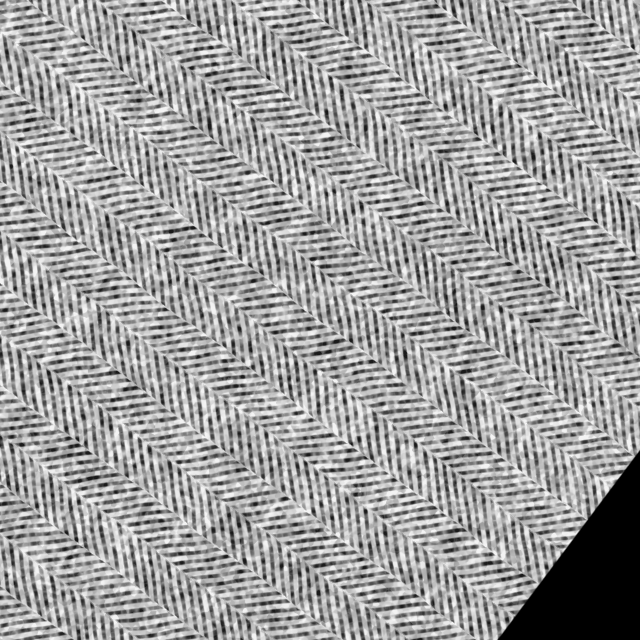
A WebGL 1 fragment shader for this texture:

```glsl
precision highp float;
// Grey herringbone wool, laid diagonally, with a cut edge over a black corner.
// Folded bands of twill lines are broken into stitches by jittered cells;
// layered sines bend the weave and finer cells add fibre grain and wear.

uniform vec2 u_resolution;

const float PI = 3.14159265;
const vec2 WARP = vec2(0.8, 0.6);        // band direction, y pointing down
const float BAND_PERIOD = 0.1263;        // one pair of opposed bands
const float BAND_START = -0.037;
const float TWILL_SPACING = 0.0137;      // distance between twill lines
const float STITCH_LENGTH = 0.0125;
const float SEAM_WIDTH = 0.0035;
const float GRAIN_SCALE = 150.0;         // fibre cells across the canvas
const float GRAIN_AMOUNT = 0.38;
const float SLUB_AMOUNT = 0.20;
const float MOTTLE_AMOUNT = 0.035;
const float CUT_EDGE = 1.2219;           // end of the cloth along the warp
const vec3 WOOL_LIGHT = vec3(0.81);
const vec3 WOOL_DARK = vec3(0.10);
const vec3 BACKDROP = vec3(0.0);

vec2 hash2(vec2 p) {
  vec3 q = fract(vec3(p.xyx) * vec3(0.1031, 0.1030, 0.0973));
  q += dot(q, q.yzx + 33.33);
  return fract((q.xx + q.yz) * q.zy);
}

// x: distance to the nearest jittered point, y: smoothly blended cell value
vec2 cells(vec2 p, vec2 jitter) {
  vec2 base = floor(p);
  float nearest = 4.0;
  float total = 0.0;
  float weights = 0.0;
  for (int j = -1; j <= 1; j++) {
    for (int i = -1; i <= 1; i++) {
      vec2 id = base + vec2(float(i), float(j));
      vec2 point = id + 0.5 + (hash2(id + 211.0) - 0.5) * jitter;
      vec2 away = p - point;
      float dist2 = dot(away, away);
      float weight = exp(-7.0 * dist2);
      nearest = min(nearest, dist2);
      total += weight * hash2(id + 517.0).x;
      weights += weight;
    }
  }
  return vec2(sqrt(nearest), total / weights);
}

// Slow bending of the cloth
vec2 bend(vec2 p) {
  return 0.0016 * vec2(sin(p.y * 23.0 + 2.0 * sin(p.x * 11.0)),
                       sin(p.x * 27.0 + 1.7 * sin(p.y * 14.0)))
       + 0.0006 * sin(p.yx * 83.0 + 2.0 * sin(p * 47.0));
}

float mottle(vec2 p) {
  return sin(p.x * 19.0 + 2.0 * sin(p.y * 13.0))
       * sin(p.y * 24.0 + 1.6 * sin(p.x * 17.0))
       + 0.6 * sin(p.x * 53.0 - p.y * 31.0 + 2.0 * sin(p.y * 37.0));
}

// Tone of the weave: 0 in the gaps, 1 on the raised yarn
float weave(vec2 cloth) {
  // Fold the bands into a zigzag
  float across = (cloth.y - BAND_START) / BAND_PERIOD;
  float band = floor(across * 2.0);
  float side = mod(band, 2.0);
  float fold = abs(fract(across + 0.5) - 0.5) * BAND_PERIOD;
  float valley = 0.5 * BAND_PERIOD - fold;

  // Twill lines at 45 degrees to the bands, stepped by half a line
  float line = (cloth.x - fold) * 0.7071 / TWILL_SPACING + 0.5 * side;
  float along = (cloth.x + fold) * 0.7071 / STITCH_LENGTH;
  float groove = smoothstep(0.22, 0.95, 0.5 - 0.5 * cos(2.0 * PI * line));

  // Uneven dark stitches along each groove
  vec2 stitch = cells(vec2(line, along + band * 37.0), vec2(0.25, 0.7));
  float spot = 1.0 - smoothstep(0.1, 0.65, stitch.x);
  float depth = groove * (0.22 + 0.36 * spot + 0.5 * (stitch.y - 0.3));

  // Light seams where the bands turn
  float seam = smoothstep(0.0, SEAM_WIDTH, fold)
             * smoothstep(0.0, SEAM_WIDTH * 0.6, valley);
  return 1.0 - depth * mix(0.25, 1.0, seam);
}

void main() {
  vec2 p = gl_FragCoord.xy / u_resolution;
  p.y = 1.0 - p.y;
  vec2 cloth = vec2(dot(p, WARP), dot(p, vec2(WARP.y, -WARP.x)));
  vec2 bent = cloth + bend(p);

  // Yarn, fibre grain and broad wear
  float tone = weave(bent);
  tone += GRAIN_AMOUNT * (cells(bent * GRAIN_SCALE, vec2(0.9)).y - 0.5);
  tone += SLUB_AMOUNT * (cells(bent * vec2(110.0, 38.0), vec2(0.9)).y - 0.5);
  tone += MOTTLE_AMOUNT * mottle(p);
  vec3 wool = mix(WOOL_DARK, WOOL_LIGHT, clamp(tone, 0.0, 1.2));

  // Cut end of the cloth
  float edge = 1.0 / min(u_resolution.x, u_resolution.y);
  float outside = smoothstep(-edge, edge, cloth.x - CUT_EDGE);
  gl_FragColor = vec4(mix(wool, BACKDROP, outside), 1.0);
}
```
